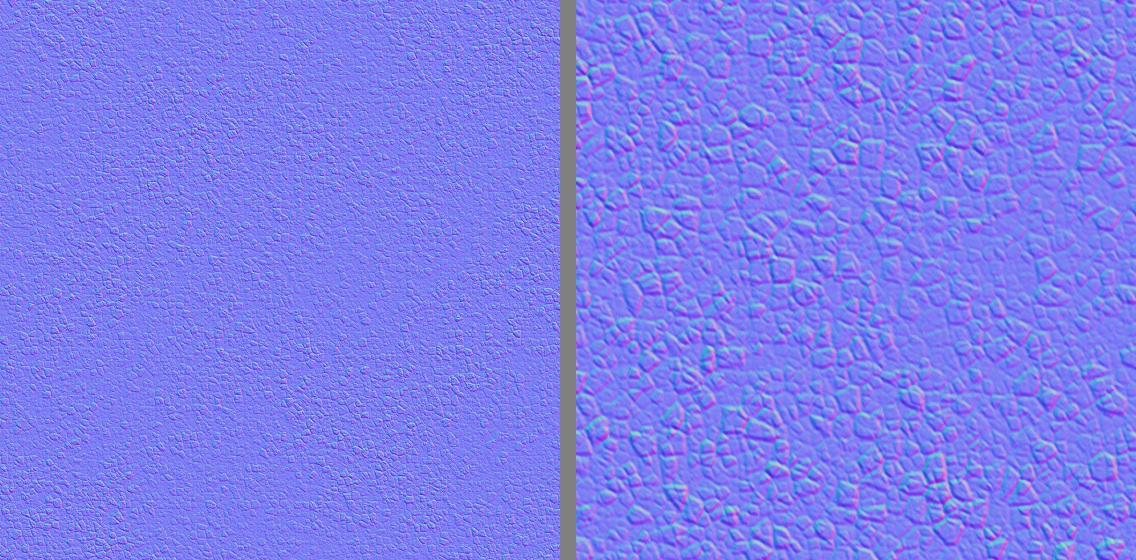
Left, the full canvas; right, a detail of the centre.
Reproduce this texture map procedurally as a Shadertoy shader.

```glsl
// Tangent-space normal map of rough, grainy plaster.
// Three layers of cellular plateaus form a height field; its slopes,
// taken by central differences, are encoded as a colour.

const vec3  GRAIN_FREQ   = vec3(76.0, 138.0, 250.0);  // cells per canvas: coarse, medium, fine
const vec3  GRAIN_RELIEF = vec3(0.125, 0.165, 0.10);  // height in cell widths
const vec3  EDGE_WIDTH   = vec3(0.32, 0.42, 0.60);    // bevel width in cell widths
const float SLOPE_STEP   = 0.001;                     // half the sampling span, canvas units
const float PATCH_AMOUNT = 0.13;                      // large-scale change of roughness
const vec2  LEAN         = vec2(-0.025, -0.015);      // tilt of the flat tops
const float BLUE_LEVEL   = 0.955;                     // brightness of the depth channel
const float BLUE_SHIFT   = 0.07;                      // dims blue on upward faces

vec3 hash3(vec2 p) {
    vec3 q = fract(vec3(p.xyx) * vec3(0.1031, 0.1030, 0.0973));
    q += dot(q, q.yxz + 33.33);
    return fract((q.xxy + q.yzz) * q.zyx);
}

// Flat-topped cells of random height, bevelled down to their borders
float plateaus(vec2 p, float edge) {
    vec2 cell = floor(p), f = p - cell;
    float nearest = 9.0, second = 9.0, top = 0.0;
    for (int y = -1; y <= 1; y++)
    for (int x = -1; x <= 1; x++) {
        vec2 offset = vec2(x, y);
        vec3 rnd = hash3(cell + offset + 17.0);
        float d = length(offset + 0.05 + 0.9 * rnd.xy - f);
        if (d < nearest) {
            second = nearest;
            nearest = d;
            top = rnd.z;
        } else {
            second = min(second, d);
        }
    }
    return (0.15 + 0.85 * top * top) * smoothstep(0.0, edge, second - nearest);
}

float height(vec2 p) {
    float h = 0.0;
    for (int i = 0; i < 3; i++) {
        vec2 q = p * GRAIN_FREQ[i] + float(i) * vec2(31.7, 57.3);
        h += plateaus(q, EDGE_WIDTH[i]) * GRAIN_RELIEF[i] / GRAIN_FREQ[i];
    }
    return h;
}

// Broad rough and smooth areas from layered sines
float roughness(vec2 p) {
    float s = sin(9.0 * p.x + 2.0 * sin(7.0 * p.y))
            + sin(13.0 * p.y - 4.0 * p.x + 1.5 * sin(11.0 * p.x))
            + 0.6 * sin(31.0 * p.x + 3.0 * sin(19.0 * p.y));
    return 1.0 + PATCH_AMOUNT * s;
}

void mainImage(out vec4 fragColor, in vec2 fragCoord) {
    vec2 p = fragCoord / iResolution.y;
    vec2 e = vec2(SLOPE_STEP, 0.0);

    // Slope of the surface
    vec2 slope = vec2(height(p + e.xy) - height(p - e.xy),
                      height(p + e.yx) - height(p - e.yx)) / (2.0 * SLOPE_STEP);
    vec3 normal = normalize(vec3(LEAN - slope * roughness(p), 1.0));

    // Colour encoding
    vec3 color = 0.5 + 0.5 * normal;
    color.b = color.b * BLUE_LEVEL - BLUE_SHIFT * normal.y;
    fragColor = vec4(clamp(color, 0.0, 1.0), 1.0);
}
```
